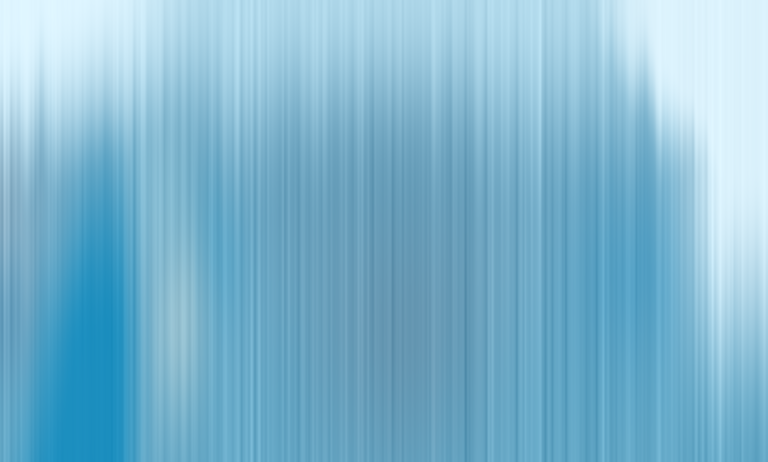
Write a Shadertoy shader that draws this background.

```glsl
// Cool blue curtain of fine vertical streaks over a soft colour field.
// Broad gaussian glows paint the field; one-dimensional cellular noise
// draws thin light and dark threads, which also stretch the glows.

float hash(float n) {
    return fract(sin(n * 127.1 + 3.7) * 43758.5);
}

// Soft elliptical glow: 1 at the centre, fading to 0
float glow(vec2 p, vec2 centre, vec2 radius) {
    vec2 d = (p - centre) / radius;
    return exp(-dot(d, d));
}

// Cellular threads: each cell holds one jittered line of random tone, -1 to 1
float threads(float x, float seed) {
    float cell = floor(x);
    float sum = 0.0;
    for (int i = -1; i <= 1; i++) {
        float id = cell + float(i);
        float d = x - id - 0.2 - 0.6 * hash(id + seed);
        float tone = 2.0 * hash(id * 1.7 + seed + 41.0) - 1.0;
        sum += tone * exp(-d * d * 7.0);
    }
    return sum;
}

// Broad colour field in canvas units, y upwards
vec3 colourField(vec2 p) {
    // Vertical gradient
    vec3 col = mix(vec3(0.39, 0.66, 0.78), vec3(0.44, 0.67, 0.78), smoothstep(0.1, 0.55, p.y));
    col = mix(col, vec3(0.69, 0.85, 0.92), smoothstep(0.52, 1.02, p.y));

    // Grey-blue heart and the clearer blues on both sides of it
    col = mix(col, vec3(0.40, 0.57, 0.67), 0.75 * glow(p, vec2(0.52, 0.30), vec2(0.13, 0.36)));
    col = mix(col, vec3(0.38, 0.60, 0.71), 0.50 * glow(p, vec2(0.46, 0.58), vec2(0.20, 0.20)));
    col = mix(col, vec3(0.30, 0.62, 0.77), 0.75 * glow(p, vec2(0.83, 0.40), vec2(0.09, 0.22)));
    col = mix(col, vec3(0.31, 0.63, 0.77), 0.70 * glow(p, vec2(0.28, 0.46), vec2(0.05, 0.18)));

    // Pale column beside the deep blue
    col = mix(col, vec3(0.64, 0.79, 0.84), 0.85 * glow(p, vec2(0.232, 0.30), vec2(0.034, 0.24)));
    col = mix(col, vec3(0.56, 0.77, 0.85), 0.60 * glow(p, vec2(0.21, 0.58), vec2(0.04, 0.18)));

    // Greyed left edge
    col = mix(col, vec3(0.56, 0.69, 0.77), 0.85 * glow(p, vec2(-0.01, 0.54), vec2(0.06, 0.24)));
    col = mix(col, vec3(0.36, 0.59, 0.72), 0.70 * glow(p, vec2(0.0, 0.30), vec2(0.05, 0.15)));

    // Deep blue band, leaning slightly to the right as it rises
    float left = smoothstep(0.0, 0.085, p.x - 0.10 * p.y + 0.005);
    float right = 1.0 - smoothstep(0.145, 0.20, p.x);
    float rise = 1.0 - smoothstep(0.25, 0.82, p.y);
    col = mix(col, vec3(0.11, 0.56, 0.75), left * right * rise);

    // White light in the upper left corner
    float cornerLight = smoothstep(0.58, 1.0, p.y - 0.8 * p.x + 0.06);
    col = mix(col, vec3(0.87, 0.96, 1.0), cornerLight * (1.0 - smoothstep(0.12, 0.30, p.x)));

    // White light falling down the right side
    float rightLight = smoothstep(0.85, 0.95, p.x + 0.10 * smoothstep(0.6, 1.0, p.y));
    rightLight *= smoothstep(-0.05, 0.62, p.y);
    col = mix(col, vec3(0.86, 0.95, 0.99), rightLight);
    return col;
}

void mainImage(out vec4 fragColor, in vec2 fragCoord) {
    vec2 p = fragCoord / iResolution.xy;

    // Threads from fine to broad
    float fine = threads(p.x * 230.0, 5.0);
    float medium = threads(p.x * 105.0, 67.0);
    float broad = threads(p.x * 42.0, 131.0);

    // Each thread drags the field up or down by its own amount
    vec2 dragged = p + vec2(0.004 * medium, 0.035 * medium + 0.025 * broad);
    vec3 col = colourField(dragged);

    // Slow tonal drift along the threads
    float drift = 0.8 + 0.2 * sin(p.y * 5.0 + 6.0 * broad + p.x * 19.0);
    float streak = (0.050 * fine + 0.045 * medium + 0.016 * broad) * drift;

    // Calm the streaks in the lit corners, the deep blue and near the top
    float calm = 1.0 - 0.9 * glow(p, vec2(0.10, 0.12), vec2(0.065, 0.35));
    calm *= 1.0 - 0.85 * smoothstep(0.72, 0.92, col.r);
    calm *= 1.0 - 0.4 * smoothstep(0.6, 1.0, p.y);
    col += streak * calm * vec3(1.15, 1.0, 0.9);

    fragColor = vec4(clamp(col, 0.0, 1.0), 1.0);
}
```
